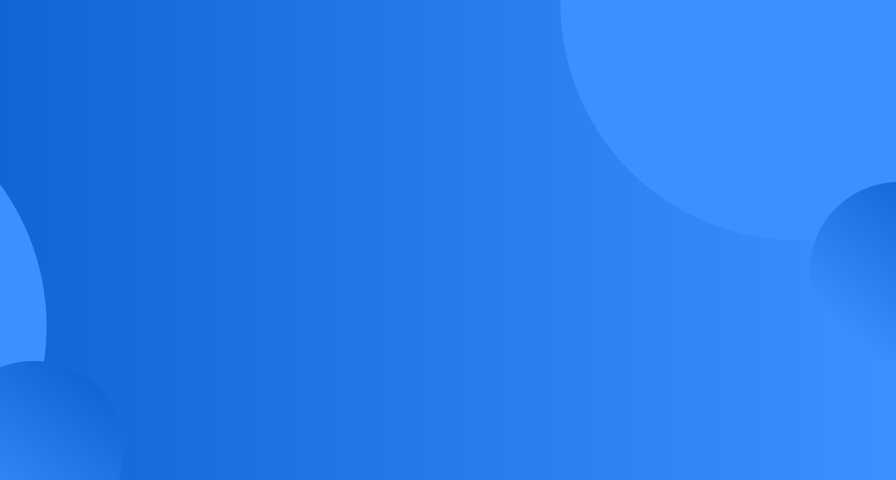
A Shadertoy shader for this background:

```glsl
const vec3 DEEP_BLUE  = vec3(0.067, 0.396, 0.835);
const vec3 LIGHT_BLUE = vec3(0.235, 0.565, 1.0);

// Discs: centre x, centre y, radius, in canvas heights.
// Right-hand discs measure x from the right edge.
const vec3 LEFT_LARGE  = vec3(-0.403, 0.320, 0.500);
const vec3 LEFT_SMALL  = vec3( 0.070, 0.061, 0.187);
const vec3 RIGHT_LARGE = vec3(-0.206, 0.993, 0.493);
const vec3 RIGHT_SMALL = vec3( 0.007, 0.434, 0.187);

const vec2 SHADE_DIRECTION = vec2(-0.6, -0.8);  // from deep to light
const float EDGE_PIXELS = 1.2;

// Antialiased coverage of a disc
float discMask(vec2 p, vec3 disc) {
    float edge = 0.5 * EDGE_PIXELS / iResolution.y;
    return 1.0 - smoothstep(-edge, edge, length(p - disc.xy) - disc.z);
}

// Diagonal gradient spanning a disc
vec3 discShade(vec2 p, vec3 disc) {
    float t = 0.5 + 0.5 * dot(p - disc.xy, SHADE_DIRECTION) / disc.z;
    return mix(DEEP_BLUE, LIGHT_BLUE, clamp(t, 0.0, 1.0));
}

void mainImage(out vec4 fragColor, in vec2 fragCoord) {
    vec2 fromLeft = fragCoord / iResolution.y;
    vec2 fromRight = fromLeft - vec2(iResolution.x / iResolution.y, 0.0);

    // Horizontal backdrop
    vec3 color = mix(DEEP_BLUE, LIGHT_BLUE, fragCoord.x / iResolution.x);

    // Flat large discs
    float largeMask = max(discMask(fromLeft, LEFT_LARGE), discMask(fromRight, RIGHT_LARGE));
    color = mix(color, LIGHT_BLUE, largeMask);

    // Shaded small discs on top
    color = mix(color, discShade(fromLeft, LEFT_SMALL), discMask(fromLeft, LEFT_SMALL));
    color = mix(color, discShade(fromRight, RIGHT_SMALL), discMask(fromRight, RIGHT_SMALL));

    fragColor = vec4(color, 1.0);
}
```
